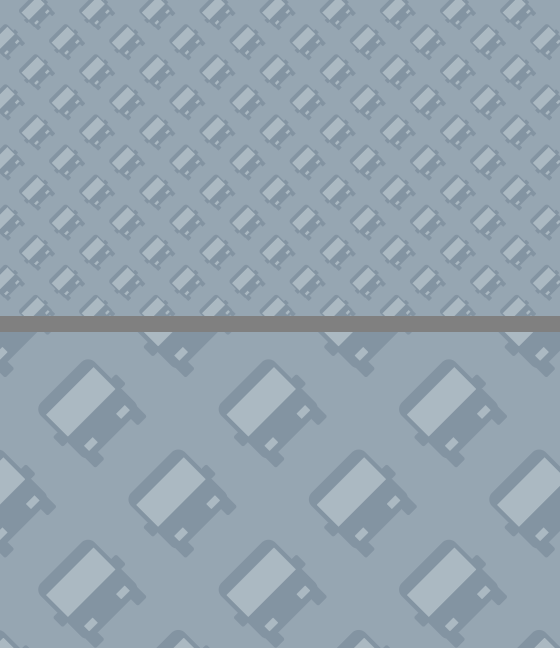
Top, the full canvas; bottom, a detail of the centre.
A Shadertoy shader for this pattern:

```glsl
// Flat two-tone bus fronts, tilted 45 degrees on a diagonal square grid.

// Signed distance to a rounded box.
float roundBox(vec2 p, vec2 halfSize, float radius) {
    vec2 d = abs(p) - halfSize + radius;
    return length(max(d, 0.0)) + min(max(d.x, d.y), 0.0) - radius;
}

// Cabin, mirrors and wheels; x is already mirrored about the centre line.
float busBody(vec2 p) {
    float cabin = roundBox(p - vec2(0.0, 1.0), vec2(26.0, 25.7), 6.5);
    float mirror = roundBox(p - vec2(27.0, -0.5), vec2(3.6, 4.8), 1.5);
    float wheel = roundBox(p - vec2(20.5, -25.5), vec2(4.5, 5.8), 1.5);
    return min(cabin, min(mirror, wheel));
}

// Windscreen and headlights.
float busGlass(vec2 p) {
    float windscreen = roundBox(p - vec2(0.0, 7.8), vec2(23.0, 10.6), 0.5);
    float headlight = roundBox(p - vec2(15.5, -17.5), vec2(4.2, 2.5), 0.5);
    return min(windscreen, headlight);
}

float coverage(float dist, float pixel) {
    return clamp(0.5 - dist / pixel, 0.0, 1.0);
}

void mainImage(out vec4 fragColor, in vec2 fragCoord) {
    // The canvas is 648 design units high.
    float pixel = 648.0 / iResolution.y;
    vec2 p = fragCoord * pixel - vec2(443.5, 378.75);

    // Turn the grid and the buses together, then repeat one square cell.
    vec2 tilted = vec2(p.x + p.y, p.y - p.x) * sqrt(0.5);
    float pitch = 87.2;
    vec2 cell = (fract(tilted / pitch + 0.5) - 0.5) * pitch;
    cell.x = abs(cell.x);

    // Layer the flat tones.
    vec3 color = vec3(0.59, 0.65, 0.70);
    color = mix(color, vec3(0.515, 0.58, 0.635), coverage(busBody(cell), pixel));
    color = mix(color, vec3(0.67, 0.725, 0.76), coverage(busGlass(cell), pixel));
    fragColor = vec4(color, 1.0);
}
```
